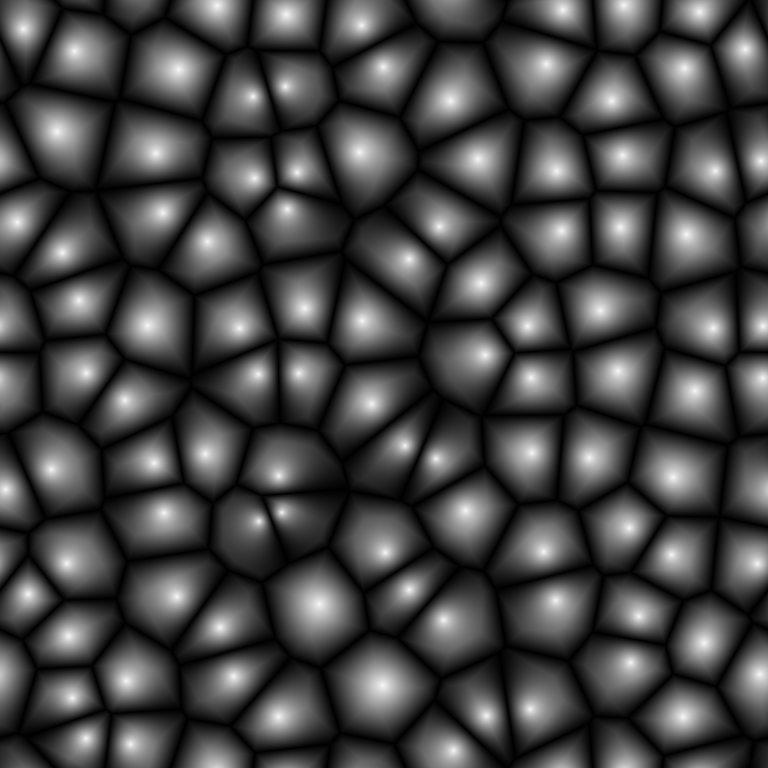
This texture is drawn by a Shadertoy shader. Its source:

```glsl
// Tiling field of grey pebble-like cells: a jittered grid of seeds, shaded by
// the contrast between the distances to the nearest and second nearest seed.
// Each cell peaks in a bright point at its seed and falls to black grooves.

const int   CELLS  = 10;    // cells along each side of the tile
const float JITTER = 0.77;  // spread of a seed within its grid square
const float GAMMA  = 1.0;   // above 1 darkens the slopes
const float PEAK   = 0.97;  // brightness at a seed
const int   REACH  = 2;     // grid squares searched on each side

// Integer hash giving two values in 0..1
vec2 hash2(uvec2 p) {
    uint h = p.x * 1597334677u ^ p.y * 3812015801u ^ 2654435769u;
    h = (h ^ (h >> 16)) * 2146121005u;
    h = (h ^ (h >> 15)) * 2221713035u;
    h ^= h >> 16;
    return vec2(h & 65535u, h >> 16) / 65535.0;
}

// Seed position of a grid square; the square index wraps around the tile
vec2 seedPoint(ivec2 square) {
    ivec2 wrapped = (square + 2 * CELLS) % CELLS;
    return vec2(square) + 0.5 + JITTER * (hash2(uvec2(wrapped)) - 0.5);
}

// Distances to the nearest and second nearest seed
vec2 nearestTwo(vec2 p) {
    ivec2 home = ivec2(floor(p));
    vec2 nearest = vec2(1e3);
    for (int y = -REACH; y <= REACH; y++) {
        for (int x = -REACH; x <= REACH; x++) {
            float d = distance(p, seedPoint(home + ivec2(x, y)));
            nearest.y = min(nearest.y, max(nearest.x, d));
            nearest.x = min(nearest.x, d);
        }
    }
    return nearest;
}

void mainImage(out vec4 fragColor, in vec2 fragCoord) {
    // Half a square of offset lets cells cross the tile border
    vec2 p = fragCoord / iResolution.xy * float(CELLS) + 0.5;
    vec2 d = nearestTwo(p);

    // 1 at a seed, 0 on the groove between two cells
    float height = (d.y - d.x) / (d.y + d.x);
    float grey = PEAK * pow(max(height, 0.0), GAMMA);
    fragColor = vec4(vec3(grey), 1.0);
}
```
